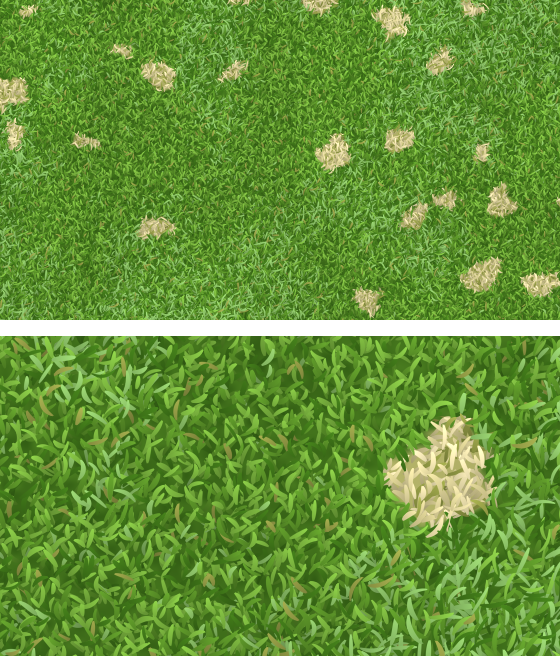
Top: the whole. Bottom: its middle third, enlarged.
This texture is drawn by a Shadertoy shader. Its source:

```glsl
// A sunlit lawn seen from above, with scattered patches of dry straw.
// Layers of short, curved, tapered blades are strewn on jittered grids;
// each blade takes its colour from the ground at its root.

const vec3 DARK_GREEN   = vec3(0.23, 0.43, 0.09);
const vec3 MID_GREEN    = vec3(0.34, 0.55, 0.15);
const vec3 BRIGHT_GREEN = vec3(0.47, 0.69, 0.24);
const vec3 PALE_GREEN   = vec3(0.50, 0.69, 0.37);
const vec3 OLIVE        = vec3(0.55, 0.58, 0.26);
const vec3 STRAW        = vec3(0.82, 0.78, 0.55);
const vec3 BLEACHED     = vec3(0.93, 0.88, 0.70);

const int LAYERS = 8;
const float BLADE_CELL = 0.022;
const float PATCH_CELL = 0.22;

float hash(vec2 p) {
    return fract(sin(dot(p, vec2(127.1, 311.7))) * 43758.5453);
}

vec2 hash2(vec2 p) {
    return vec2(hash(p), hash(p + 17.3));
}

float valueNoise(vec2 p) {
    vec2 cell = floor(p), f = fract(p);
    f = f * f * (3.0 - 2.0 * f);
    float low = mix(hash(cell), hash(cell + vec2(1, 0)), f.x);
    float high = mix(hash(cell + vec2(0, 1)), hash(cell + vec2(1, 1)), f.x);
    return mix(low, high, f.y);
}

float fbm(vec2 p) {
    return 0.57 * valueNoise(p) + 0.29 * valueNoise(p * 2.1 + 5.2)
         + 0.14 * valueNoise(p * 4.3 + 9.7);
}

// Dryness of the ground: ragged blobs of two lobes in some of the cells
float dryness(vec2 p, float cellSize, float share) {
    vec2 warped = p + 0.05 * (vec2(fbm(p * 24.0), fbm(p * 24.0 + 31.0)) - 0.5);
    vec2 home = floor(p / cellSize);
    float d = 1.0;
    for (int y = -1; y <= 1; y++)
    for (int x = -1; x <= 1; x++) {
        vec2 id = home + vec2(x, y);
        if (hash(id + 3.7) > share) continue;
        vec2 fromCentre = warped - (id + 0.15 + 0.7 * hash2(id + 8.1)) * cellSize;
        float radius = mix(0.018, 0.046, hash(id + 21.4));
        float turn = 6.283 * hash(id + 40.6);
        vec2 lobe = 1.35 * radius * vec2(cos(turn), 0.7 * sin(turn));
        d = min(d, length(fromCentre * vec2(0.85, 1.1)) - radius);
        d = min(d, length(fromCentre - lobe) - 0.75 * radius);
    }
    return smoothstep(0.009, -0.007, d);
}

// Coverage of one bent blade, centred at 0 and growing along +y before its turn
float bladeCoverage(vec2 p, float angle, float halfLength, float halfWidth,
                    float bend, float blur, out float along) {
    float c = cos(angle), s = sin(angle);
    p = vec2(c * p.x + s * p.y, c * p.y - s * p.x);
    along = clamp(p.y / halfLength, -1.0, 1.0);
    float side = abs(p.x - bend * halfLength * (along * along - 0.3));
    float taper = halfWidth * sqrt(1.0 - along * along * 0.9);
    float d = max(side - taper, abs(p.y) - halfLength);
    return smoothstep(blur, -blur, d);
}

vec3 grassColour(float pick, float paleness) {
    vec3 colour = pick < 0.20 ? DARK_GREEN : pick < 0.56 ? MID_GREEN : BRIGHT_GREEN;
    if (pick > 0.97 - 0.36 * paleness) colour = PALE_GREEN * 1.04;
    return pick > 0.53 && pick < 0.56 ? OLIVE : colour;
}

vec3 strawColour(float pick) {
    return pick < 0.2 ? OLIVE : mix(STRAW * 0.94, BLEACHED, pick * pick);
}

// Lays one layer of blades over the colour beneath it
vec3 layBlades(vec3 under, vec2 p, float layer, float coarse, float blur) {
    vec2 shifted = p + hash2(vec2(layer, 4.2)) * BLADE_CELL;
    vec2 home = floor(shifted / BLADE_CELL);
    float light = mix(0.84, 1.10, layer / float(LAYERS - 1));
    for (int y = -1; y <= 1; y++)
    for (int x = -1; x <= 1; x++) {
        vec2 id = home + vec2(x, y);
        vec2 seed = id + 37.0 * layer;
        vec2 offset = shifted - (id + hash2(seed)) * BLADE_CELL;
        float angle = 2.6 * (hash(seed + 5.1) - 0.5) - 0.35 * coarse;
        float halfLength = mix(0.006, 0.012, hash(seed + 9.4)) * (1.0 + 0.5 * coarse);
        float halfWidth = mix(0.0017, 0.0030, hash(seed + 2.8));
        float bend = 0.7 * (hash(seed + 6.6) - 0.5), along;
        float cover = bladeCoverage(offset, angle, halfLength, halfWidth, bend, blur, along);
        if (cover <= 0.0) continue;
        float pick = hash(seed + 13.9);
        bool dry = hash(seed + 29.2) < dryness(p - offset, PATCH_CELL, 0.52);
        vec3 colour = dry ? strawColour(pick) : grassColour(pick, coarse);
        under = mix(under, colour * light * (1.0 + 0.10 * along), cover);
    }
    return under;
}

void mainImage(out vec4 fragColor, in vec2 fragCoord) {
    vec2 p = fragCoord / iResolution.y;
    float blur = 0.7 / iResolution.y;

    // Coarse, paler tufts alternate with fine, yellower turf
    float coarse = smoothstep(0.35, 0.68, fbm(p * vec2(4.5, 3.5) + 2.0));

    // Shaded ground between the blades
    vec3 soil = mix(DARK_GREEN * 0.85, MID_GREEN, 0.6 * valueNoise(p * 90.0));
    vec3 colour = mix(soil, mix(OLIVE, STRAW, 0.45), dryness(p, PATCH_CELL, 0.52));

    for (int i = 0; i < LAYERS; i++)
        colour = layBlades(colour, p, float(i), coarse, blur);

    // Broad, gentle changes of light
    colour *= 0.94 + 0.14 * fbm(p * 6.0 + 40.0);
    fragColor = vec4(clamp(colour, 0.0, 1.0), 1.0);
}
```
